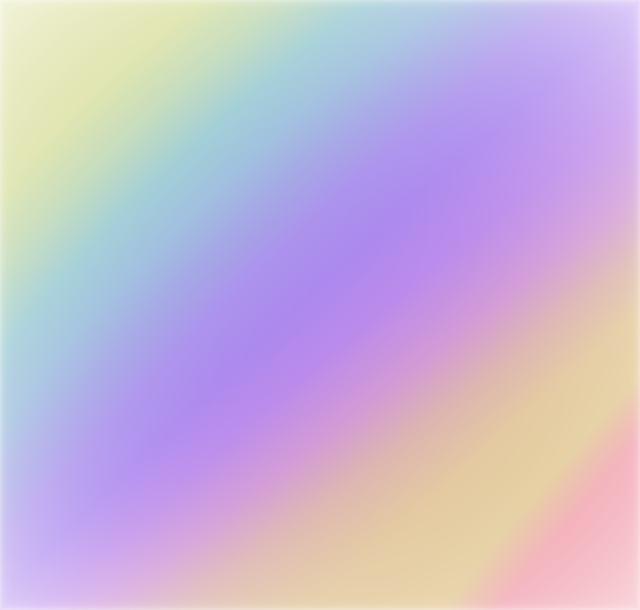
This background is drawn by a Shadertoy shader. Its source:

```glsl
// Soft pastel rainbow running diagonally from the upper left to the lower right.
// A gently bent diagonal coordinate picks a colour from a list of stops;
// the corners fade towards white and a thin glow lines the border.

const int STOPS = 14;
const float STOP_AT[STOPS] = float[STOPS](
    0.00, 0.30, 0.42, 0.54, 0.65, 0.75, 0.85,
    0.97, 1.10, 1.24, 1.36, 1.50, 1.65, 1.75);
const vec3 STOP_COLOR[STOPS] = vec3[STOPS](
    vec3(0.87, 0.88, 0.64),   // straw
    vec3(0.85, 0.875, 0.62),  // lime cream
    vec3(0.75, 0.85, 0.71),   // sage
    vec3(0.62, 0.80, 0.835),  // teal
    vec3(0.62, 0.745, 0.87),  // sky
    vec3(0.645, 0.65, 0.90),  // periwinkle
    vec3(0.67, 0.575, 0.925), // lavender
    vec3(0.675, 0.535, 0.935),// violet
    vec3(0.735, 0.545, 0.918),// orchid
    vec3(0.82, 0.60, 0.84),   // mauve pink
    vec3(0.86, 0.70, 0.685),  // dusty rose
    vec3(0.885, 0.775, 0.60), // sand
    vec3(0.885, 0.785, 0.58), // light sand
    vec3(0.94, 0.61, 0.66));  // coral pink

const float BOW = 0.10;          // curve of the cool bands
const float PINK_TILT = 0.10;    // turn of the pink band
const float CORAL_TILT = -0.12;  // turn of the coral edge
const float CORNER_FADE = 0.58;  // whiteness in the corners
const float FADE_POWER = 1.5;
const float BORDER_GLOW = 0.40;
const float BORDER_WIDTH = 0.006;

// Position across the bands: 0 at the upper left, 2 at the lower right.
float bandPosition(vec2 uv) {
    float across = uv.x + 1.0 - uv.y;
    float along = uv.x + uv.y - 1.0;
    float bow = BOW * (1.0 - smoothstep(0.7, 1.1, across));
    float tilt = PINK_TILT * smoothstep(0.9, 1.25, across);
    tilt = mix(tilt, CORAL_TILT, smoothstep(1.35, 1.7, across));
    return across - bow * along * along - tilt * along;
}

vec3 rainbow(float t) {
    vec3 color = STOP_COLOR[0];
    for (int i = 1; i < STOPS; i++) {
        float start = STOP_AT[i - 1];
        float blend = clamp((t - start) / (STOP_AT[i] - start), 0.0, 1.0);
        color = mix(color, STOP_COLOR[i], blend);
    }
    return color;
}

void mainImage(out vec4 fragColor, in vec2 fragCoord) {
    vec2 uv = fragCoord / iResolution.xy;
    vec3 color = rainbow(bandPosition(uv));

    // Fade towards the corners
    vec2 centered = uv * 2.0 - 1.0;
    float fade = CORNER_FADE * pow(0.5 * dot(centered, centered), FADE_POWER);
    color = mix(color, vec3(1.0), fade);

    // Thin bright border
    vec2 inset = min(uv, 1.0 - uv) * iResolution.xy / iResolution.y;
    float glow = BORDER_GLOW * exp(-min(inset.x, inset.y) / BORDER_WIDTH);
    color = mix(color, vec3(1.0), glow);

    fragColor = vec4(color, 1.0);
}
```
